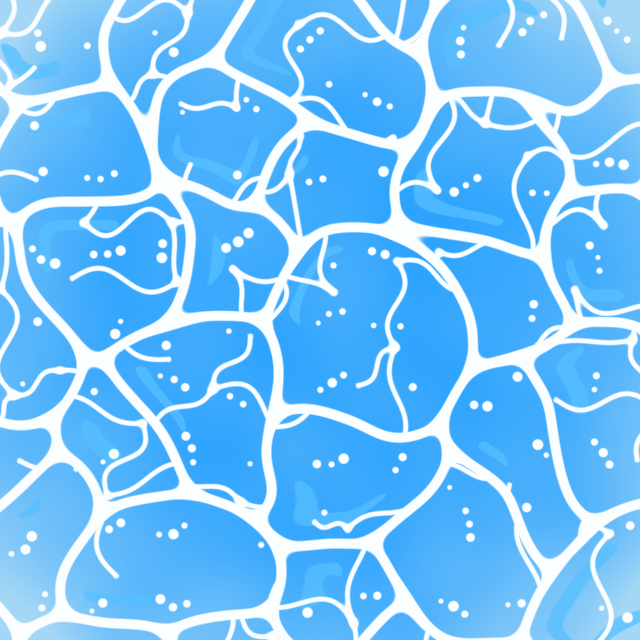
This texture is drawn by a WebGL 2 fragment shader. Its source:

```glsl
#version 300 es
precision highp float;

uniform vec2 u_resolution;
out vec4 fragColor;

const float PI = 3.14159265;
const float CELLS = 4.7;
const float STRANDS = 8.2;
const float CLUSTERS = 9.0;
const float THICK = 0.0078;
const float THIN = 0.0039;

struct Cell { float edge; vec2 id; vec2 offset; };
struct Lines { float thick; float thin; Cell cell; };

vec2 hash2(vec2 c) {
    vec3 q = fract(c.xyx * vec3(0.1031, 0.1030, 0.0973));
    q += dot(q, q.yzx + 33.33);
    return fract((q.xx + q.yz) * q.zy);
}

float cornerSlope(vec2 corner, vec2 delta) {
    float angle = 2.0 * PI * hash2(corner).x;
    return dot(vec2(cos(angle), sin(angle)), delta);
}

float gradientNoise(vec2 p) {
    vec2 i = floor(p), f = p - i;
    vec2 u = f * f * f * (f * (f * 6.0 - 15.0) + 10.0);
    vec2 x = vec2(1.0, 0.0), y = x.yx;
    return mix(mix(cornerSlope(i, f), cornerSlope(i + x, f - x), u.x),
               mix(cornerSlope(i + y, f - y), cornerSlope(i + 1.0, f - 1.0), u.x), u.y);
}

float smoothMin(float a, float b, float k) {
    float h = max(k - abs(a - b), 0.0) / k;
    return min(a, b) - 0.25 * h * h * k;
}

vec2 warp(vec2 p, float frequency, float amount) {
    vec2 q = p * frequency + 31.0;
    return p + amount * vec2(gradientNoise(q), gradientNoise(q + 57.3));
}

// Rounded Voronoi cells; the warp's Jacobian keeps the border width even
Cell voronoi(vec2 q, mat2 jacobian) {
    vec2 base = floor(q), nearest = vec2(9.0), id = base;
    for (int y = -1; y <= 1; y++)
    for (int x = -1; x <= 1; x++) {
        vec2 g = base + vec2(x, y);
        vec2 r = g + 0.1 + 0.8 * hash2(g + 11.0) - q;
        if (dot(r, r) < dot(nearest, nearest)) { nearest = r; id = g; }
    }
    float edge = 1.0;
    for (int y = -2; y <= 2; y++)
    for (int x = -2; x <= 2; x++) {
        if (x == 0 && y == 0) continue;
        vec2 g = id + vec2(x, y);
        vec2 r = g + 0.1 + 0.8 * hash2(g + 11.0) - q;
        vec2 n = normalize(r - nearest);
        edge = smoothMin(edge, dot(0.5 * (r + nearest), n) / length(n * jacobian), 0.1);
    }
    return Cell(edge, id, -nearest);
}

// S-shaped line from a to b with round ends
float strand(vec2 q, vec2 a, vec2 b, float bend) {
    vec2 along = b - a;
    float t = clamp(dot(q - a, along) / dot(along, along), 0.0, 1.0);
    vec2 center = a + along * t + vec2(-along.y, along.x) * bend * sin(2.0 * PI * t);
    float slope = 2.0 * PI * bend * cos(2.0 * PI * t);
    return length(q - center) * inversesqrt(1.0 + slope * slope);
}

vec2 node(vec2 g) { return g + 0.15 + 0.7 * hash2(g + 5.0); }

// Branching network with a random part of its links left out
float strandNetwork(vec2 q, float keep) {
    vec2 base = floor(q);
    float d = 1.0;
    for (int y = -2; y <= 1; y++)
    for (int x = -2; x <= 1; x++)
    for (int axis = 0; axis < 2; axis++) {
        vec2 g = base + vec2(x, y);
        vec2 h = hash2(g + 71.0 + 40.0 * float(axis));
        if (h.x > keep) continue;
        vec2 next = g + (axis == 0 ? vec2(1.0, 0.0) : vec2(0.0, 1.0));
        d = smoothMin(d, strand(q, node(g), node(next), 0.3 * (h.y - 0.5)), 0.07);
    }
    return d;
}

Lines lineField(vec2 p) {
    float e = 0.002, frequency = 5.0, amount = 0.085;
    vec2 w = warp(p, frequency, amount);
    mat2 jacobian = mat2(warp(p + vec2(e, 0.0), frequency, amount) - w,
                         warp(p + vec2(0.0, e), frequency, amount) - w) / e;
    Cell cell = voronoi(w * CELLS, jacobian);
    cell.edge /= CELLS;
    vec2 shift = floor(60.0 * hash2(cell.id + 3.0)) + hash2(cell.id + 23.0);
    float thin = strandNetwork(p * STRANDS + shift, 0.42) / STRANDS;
    return Lines(cell.edge - THICK, thin - THIN, cell);
}

// Short rows of bubbles, kept clear of the lines
float bubbles(vec2 p) {
    vec2 g = floor(p * CLUSTERS), h = hash2(g + 91.0);
    vec2 center = (g + 0.5 + 0.4 * (h - 0.5)) / CLUSTERS;
    float angle = 2.0 * PI * hash2(g + 37.0).x, d = 1.0;
    for (int i = -1; i <= 1; i++) {
        vec2 k = hash2(g * 3.0 + float(i) + 130.0);
        vec2 spot = center + mat2(cos(angle), sin(angle), -sin(angle), cos(angle))
                  * vec2(0.021 * float(i), 0.012 * (k.y - 0.5));
        float radius = mix(0.0038, 0.0085, k.x), gap = length(p - spot) - radius;
        if (gap > 0.004) continue;
        Lines around = lineField(spot);
        if (min(around.thick, around.thin) > radius + 0.003) d = min(d, gap);
    }
    return d;
}

// Pale stroke that follows one side of a cell
float highlight(Cell cell) {
    vec2 h = hash2(cell.id + 47.0);
    float angle = mix(2.1, 4.3, h.x), size = max(length(cell.offset), 0.001);
    float turn = acos(clamp(dot(cell.offset / size, vec2(cos(angle), sin(angle))), -1.0, 1.0));
    float beyond = max(turn - mix(0.45, 1.0, h.y), 0.0) * size / CELLS;
    return length(vec2(cell.edge - 0.04, beyond)) - 0.0095;
}

vec3 water(vec2 p, vec2 uv) {
    float corner = pow(length(uv - 0.5) * 1.414, 4.0);
    float cloud = gradientNoise(p * 4.0 + 8.0) + 0.5 * gradientNoise(p * 8.5);
    float haze = clamp(0.05 + 0.13 * cloud + 0.7 * corner, 0.0, 0.58);
    return mix(vec3(0.18, 0.64, 0.995), vec3(0.98, 0.99, 0.94), haze);
}

float cover(float d, float soft) { return 1.0 - smoothstep(-soft, soft, d); }

void main() {
    float unit = min(u_resolution.x, u_resolution.y);
    vec2 p = gl_FragCoord.xy / unit;
    float soft = max(0.0017, 0.8 / unit);
    Lines lines = lineField(p);

    vec3 color = water(p, gl_FragCoord.xy / u_resolution);
    float shown = step(hash2(lines.cell.id + 83.0).x, 0.8);
    color = mix(color, vec3(0.34, 0.75, 1.0), 0.75 * shown * cover(highlight(lines.cell), soft));

    float white = min(min(lines.thick, lines.thin), bubbles(p));
    color = mix(color, vec3(0.985, 0.995, 1.0), cover(white, soft));
    fragColor = vec4(color, 1.0);
}
```
